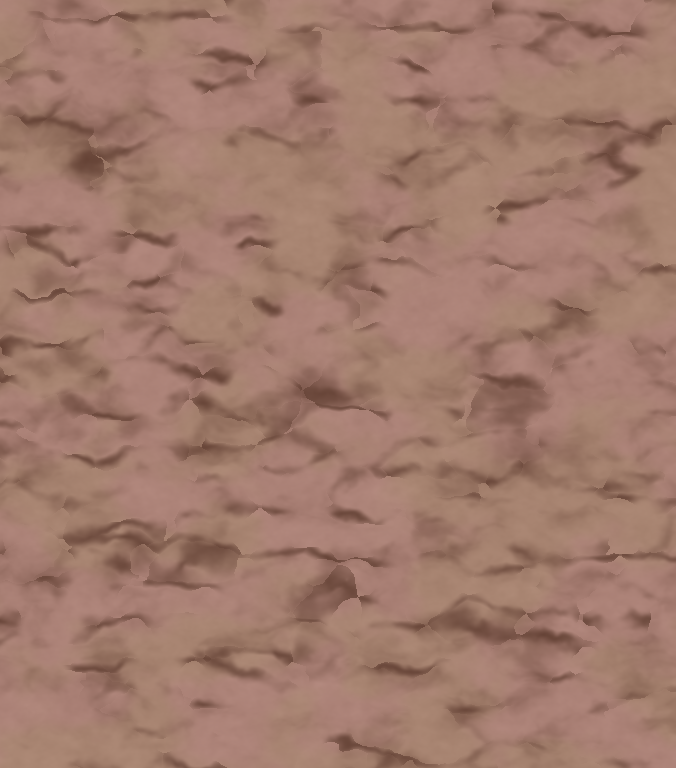
A Shadertoy shader for this texture:

```glsl
// Soft rough plaster in dusty pink and tan, broken by short dark horizontal hollows.
#define CELL_COUNT vec2(11.0, 19.0)
#define WARP_AMOUNT 0.020
#define HOLLOW_WIDTH 0.42
#define HOLLOW_DEPTH 0.92
#define MOTTLE_DEPTH 0.34
#define GRAIN_DEPTH 0.035
#define TAN vec3(0.655, 0.515, 0.440)
#define PINK vec3(0.672, 0.508, 0.466)
#define SHADOW vec3(0.410, 0.275, 0.225)

vec2 hash2(vec2 p) {
    vec3 q = fract(p.xyx * vec3(0.1031, 0.1030, 0.0973));
    q += dot(q, q.yzx + 33.33);
    return fract((q.xx + q.yz) * q.zy);
}

float valueNoise(vec2 p) {
    vec2 cell = floor(p);
    vec2 f = fract(p);
    f = f * f * (3.0 - 2.0 * f);
    float low = mix(hash2(cell).x, hash2(cell + vec2(1, 0)).x, f.x);
    float high = mix(hash2(cell + vec2(0, 1)).x, hash2(cell + vec2(1, 1)).x, f.x);
    return mix(low, high, f.y);
}

float layeredNoise(vec2 p) {
    float sum = 0.0;
    float weight = 0.5;
    for (int i = 0; i < 4; i++) {
        sum += weight * valueNoise(p);
        p = mat2(1.6, 0.8, -0.8, 1.6) * p + 17.3;
        weight *= 0.5;
    }
    return sum / 0.9375;
}

// Darkness along cell borders, strongest where a border runs level.
float hollows(vec2 p) {
    vec2 base = floor(p);
    vec2 nearest = vec2(8.0);
    vec2 second = vec2(8.0);
    for (int y = -2; y <= 2; y++) {
        for (int x = -2; x <= 2; x++) {
            vec2 cell = base + vec2(x, y);
            vec2 offset = cell + hash2(cell) - p;
            if (dot(offset, offset) < dot(nearest, nearest)) {
                second = nearest;
                nearest = offset;
            } else if (dot(offset, offset) < dot(second, second)) {
                second = offset;
            }
        }
    }
    float gap = length(second) - length(nearest);
    vec2 across = normalize(second - nearest);
    float level = smoothstep(0.15, 0.9, abs(across.y));
    return (1.0 - smoothstep(0.0, HOLLOW_WIDTH, gap)) * level;
}

void mainImage(out vec4 fragColor, in vec2 fragCoord) {
    vec2 uv = fragCoord / iResolution.x;

    // Ragged outlines from a two-scale warp
    vec2 warp = vec2(layeredNoise(uv * 22.0), layeredNoise(uv * 22.0 + 51.7)) - 0.5;
    vec2 p = uv + warp * WARP_AMOUNT * vec2(2.4, 1.8);

    // Hollows fade in and out along their length
    float patches = layeredNoise(uv * vec2(13.0, 19.0) + 7.1);
    float hollow = hollows(p * CELL_COUNT) * smoothstep(0.40, 0.72, patches);

    // Shallow relief and fine grain
    float relief = layeredNoise(p * vec2(19.0, 32.0) + 83.0);
    float mottle = smoothstep(0.45, 0.82, relief * 0.65 + patches * 0.35);
    float grain = layeredNoise(uv * vec2(70.0, 90.0)) - 0.5;

    // Broad drift between the two pigments
    float pigment = smoothstep(0.38, 0.62, layeredNoise(uv * vec2(9.0, 12.0) + 29.0));
    vec3 color = mix(TAN, PINK, pigment);
    float shade = 1.0 - (1.0 - HOLLOW_DEPTH * hollow) * (1.0 - MOTTLE_DEPTH * mottle);
    color = mix(color, SHADOW, shade);
    color += GRAIN_DEPTH * grain + 0.05 * (0.5 - relief);

    fragColor = vec4(color, 1.0);
}
```
